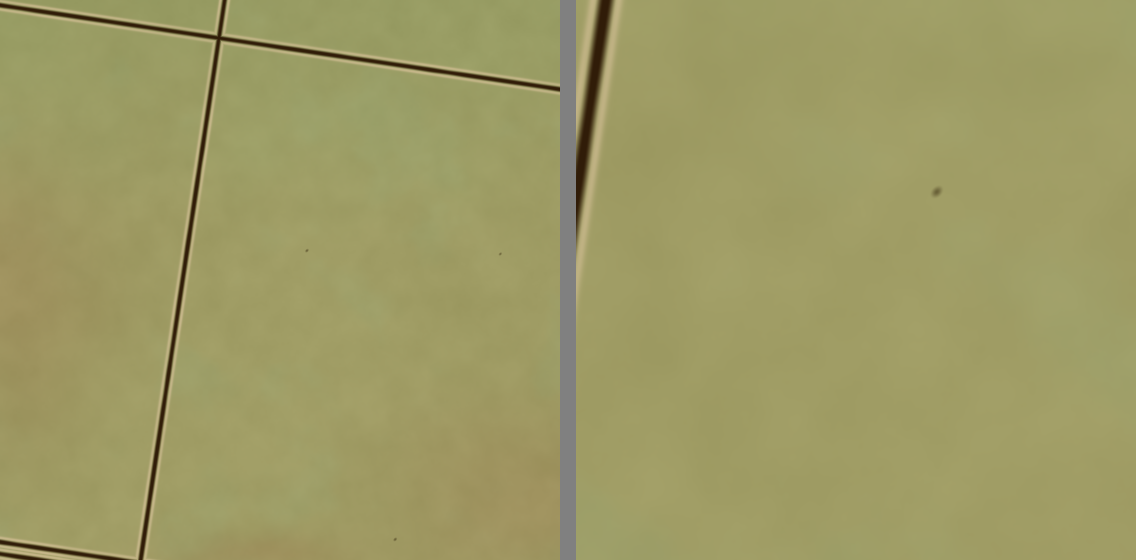
Left, the full canvas; right, a detail of the centre.
Write a Shadertoy shader that draws this texture.

```glsl
const vec2  CORNER     = vec2(0.391, 0.932);  // where two joints cross
const float TILT       = 0.149;               // clockwise turn of the grid, radians
const float PITCH      = 0.948;               // tile size
const float TWIN_GAP   = 0.021;               // spacing of the doubled lower joint
const float CORE_HALF  = 0.0036;
const float CORE_SOFT  = 0.0026;
const float RIM_CENTRE = 0.0076;
const float RIM_WIDTH  = 0.0027;
const float SPECK_GRID = 5.0;
const float SPECK_ODDS = 0.24;

const vec3 GLAZE = vec3(0.620, 0.608, 0.388);
const vec3 GREEN = vec3(0.580, 0.610, 0.385);
const vec3 MINT  = vec3(0.590, 0.640, 0.440);
const vec3 OCHRE = vec3(0.610, 0.540, 0.345);
const vec3 RIM   = vec3(0.800, 0.730, 0.560);
const vec3 CORE  = vec3(0.190, 0.110, 0.030);
const vec3 SPECK = vec3(0.340, 0.300, 0.160);

// Stains: centre, then radii
const vec4 STAINS[3] = vec4[3](
    vec4(0.02, 0.47, 0.15, 0.22),
    vec4(0.97, 0.10, 0.25, 0.17),
    vec4(0.46, 0.00, 0.16, 0.035));

float hash(vec2 p) {
    vec3 q = fract(p.xyx * 0.1031);
    q += dot(q, q.yzx + 33.33);
    return fract((q.x + q.y) * q.z);
}

float noise(vec2 p) {
    vec2 i = floor(p), f = fract(p);
    f = f * f * (3.0 - 2.0 * f);
    return mix(mix(hash(i), hash(i + vec2(1, 0)), f.x),
               mix(hash(i + vec2(0, 1)), hash(i + vec2(1, 1)), f.x), f.y);
}

float fbm(vec2 p) {
    float sum = 0.0, amp = 0.5;
    for (int i = 0; i < 5; i++) {
        sum += amp * noise(p);
        p = mat2(1.6, 1.2, -1.2, 1.6) * p + 17.3;
        amp *= 0.5;
    }
    return sum;
}

// Mottled glaze with soft stains
vec3 glaze(vec2 uv, vec2 tile) {
    float cloud = fbm(uv * 4.0 + 31.0);
    float grain = fbm(uv * 24.0 + 70.0);
    vec3 color = mix(GLAZE, GREEN, 0.75 * smoothstep(0.5, 1.05, uv.y + 0.4 * (cloud - 0.5)));
    color = mix(color, MINT, 0.28 * smoothstep(0.52, 0.78, fbm(uv * 9.0 + 5.0)));
    vec2 warp = 0.10 * (vec2(cloud, fbm(uv * 5.0 + 90.0)) - 0.5);
    for (int i = 0; i < 3; i++) {
        vec2 r = (uv + warp - STAINS[i].xy) / STAINS[i].zw;
        color = mix(color, OCHRE, 0.68 * exp(-dot(r, r)));
    }
    color += 0.030 * (cloud - 0.48) + 0.040 * (grain - 0.48);
    return color + 0.012 * (hash(tile + 40.0) - 0.5);
}

// Sparse pits, one at most per cell
float specks(vec2 uv, float soft) {
    vec2 cell = floor(uv * SPECK_GRID);
    vec2 jitter = vec2(hash(cell + 3.0), hash(cell + 57.0));
    vec2 p = uv - (cell + 0.15 + 0.7 * jitter) / SPECK_GRID;
    float radius = mix(0.0015, 0.0035, hash(cell + 21.0));
    float dist = length(vec2(p.x + p.y, 1.4 * (p.y - p.x)) * 0.7);
    float present = step(hash(cell + 83.0), SPECK_ODDS);
    return present * (1.0 - smoothstep(radius - soft, radius + soft, dist));
}

void mainImage(out vec4 fragColor, in vec2 fragCoord) {
    vec2 uv = fragCoord / iResolution.xy;
    float soft = max(CORE_SOFT, 0.75 / iResolution.y);

    // Tilted grid with joints at multiples of PITCH
    float c = cos(TILT), s = sin(TILT);
    vec2 p = uv - CORNER;
    vec2 q = vec2(c * p.x - s * p.y, s * p.x + c * p.y);
    vec2 tile = floor(q / PITCH);
    vec2 joint = abs(q - PITCH * round(q / PITCH));
    float twin = abs(q.y + PITCH + TWIN_GAP);
    float dist = min(min(joint.x, joint.y), twin);

    vec3 color = glaze(uv, tile);
    color = mix(color, SPECK, 0.75 * specks(uv, soft));

    // Pale worn rim, then the dark joint
    float wear = mix(0.55, 1.0, fbm(uv * 14.0 + 11.0));
    float offset = (dist - RIM_CENTRE) / RIM_WIDTH;
    float halfWidth = CORE_HALF * mix(0.9, 1.1, noise(uv * 30.0));
    float core = 1.0 - smoothstep(halfWidth - soft, halfWidth + soft, dist);
    color = mix(color, RIM, wear * exp(-offset * offset));
    color = mix(color, CORE, core);

    fragColor = vec4(color, 1.0);
}
```
